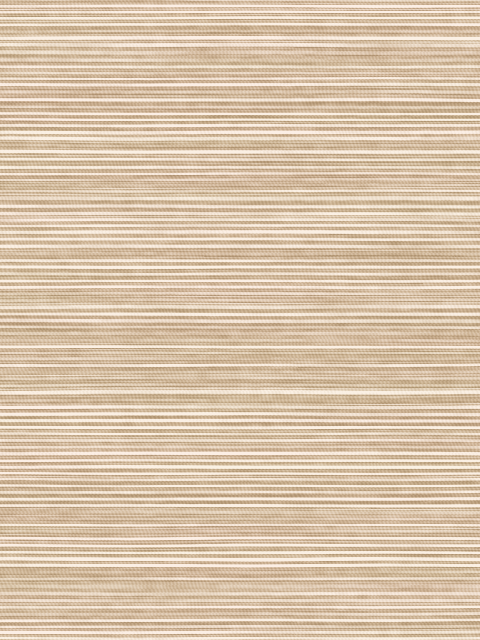
Write a Shadertoy shader that draws this texture.

```glsl
// Woven grasscloth: pale horizontal reeds over a tan, finely ribbed ground.
// Each row draws one broad and one thin reed of random width and tone,
// then stretched noise adds fibre streaks and slanted ticks add the weave.

const float ROWS = 96.0;     // reed rows per canvas height
const float TICKS = 172.0;   // weave ticks per canvas height
const float TAU = 6.2831853;

const vec3 SHADOW_TAN = vec3(0.69, 0.58, 0.445);
const vec3 MID_TAN = vec3(0.81, 0.71, 0.59);
const vec3 PALE_CREAM = vec3(0.985, 0.94, 0.895);

float hash(vec2 p) {
    vec3 q = fract(p.xyx * vec3(0.1031, 0.1030, 0.0973));
    q += dot(q, q.yzx + 33.33);
    return fract((q.x + q.y) * q.z);
}

float noise(vec2 p) {
    vec2 cell = floor(p);
    vec2 f = fract(p);
    f = f * f * (3.0 - 2.0 * f);
    float low = mix(hash(cell), hash(cell + vec2(1, 0)), f.x);
    float high = mix(hash(cell + vec2(0, 1)), hash(cell + vec2(1, 1)), f.x);
    return mix(low, high, f.y);
}

// Soft-edged horizontal bar; all lengths are in rows.
float bar(float y, float centre, float halfWidth, float blur) {
    return 1.0 - smoothstep(halfWidth - blur, halfWidth + blur, abs(y - centre));
}

// Map tone 0..1 from shaded tan to pale cream.
vec3 strawRamp(float tone) {
    vec3 lower = mix(SHADOW_TAN, MID_TAN, clamp(tone / 0.38, 0.0, 1.0));
    return mix(lower, PALE_CREAM, clamp((tone - 0.38) / 0.62, 0.0, 1.0));
}

// Random tone that drifts along the length of one thread.
float fibreFade(float x, float row, float seed) {
    return noise(vec2(x * 8.0 + 40.0 * hash(vec2(row, seed)), row + seed)) - 0.5;
}

// Tone of the tan ground between reeds.
float groundTone(vec2 p, float row) {
    float streak = noise(vec2(p.x * 9.0 + 3.0 * hash(vec2(row, 5.0)), p.y * 230.0));
    return 0.17 + 0.16 * hash(vec2(row, 1.0)) + 0.26 * (streak - 0.5);
}

// Slanted weave ticks, with a new phase on each half row.
float weaveTicks(vec2 p, float y) {
    float thread = floor(y * 2.0);
    float wander = 4.0 * noise(vec2(p.x * 40.0, thread));
    float phase = hash(vec2(thread, 8.0)) + 0.35 * fract(y * 2.0);
    return sin(TAU * (p.x * TICKS + phase) + wander);
}

// Lay the reeds of one row over a tone.
float layReeds(float tone, vec2 p, float row, float v, float blur, float density) {
    float strength = clamp(hash(vec2(row, 2.0)) * 1.35 + density, 0.0, 1.0);
    float broadTone = mix(0.5, 1.03, strength) + 0.26 * fibreFade(p.x, row, 6.0);
    float broadWidth = mix(0.17, 0.27, hash(vec2(row, 3.0)));
    float centre = 0.36 + 0.08 * (hash(vec2(row, 9.0)) - 0.5);
    float broad = bar(v, centre, broadWidth, blur);

    float thinTone = mix(0.4, 0.85, hash(vec2(row, 4.0))) + 0.3 * fibreFade(p.x, row, 7.0);
    float thin = bar(v, 0.84, 0.08, blur) * smoothstep(0.1, 0.6, hash(vec2(row, 7.0)));

    // Narrow shadow beneath the broad reed
    tone -= 0.08 * bar(v, centre - broadWidth - 0.06, 0.07, blur);
    tone = mix(tone, thinTone, thin);
    return mix(tone, broadTone, broad);
}

void mainImage(out vec4 fragColor, in vec2 fragCoord) {
    vec2 p = fragCoord / iResolution.y;

    // Uneven row spacing and a faint bow along the reeds
    float y = p.y * ROWS + 0.55 * noise(vec2(3.0, p.y * 30.0));
    y += 0.2 * (noise(vec2(p.x * 5.0, p.y * 40.0)) - 0.5);
    float row = floor(y);
    float v = fract(y);
    float blur = max(0.08, 0.7 * ROWS / iResolution.y);

    // Mild bands with more or fewer pale reeds, drifting along the width
    float density = 0.3 * (noise(vec2(11.0 + p.x * 1.5, p.y * 20.0)) - 0.5);

    float tone = groundTone(p, row);
    tone = layReeds(tone, p, row, v, blur, density);
    tone += 0.1 * density;

    // Fibre grain and weave, strongest on the ground
    float grain = noise(p * vec2(60.0, 320.0)) - 0.5;
    float relief = mix(1.0, 0.5, smoothstep(0.3, 0.9, tone));
    tone += 0.24 * grain * relief + 0.1 * weaveTicks(p, y) * relief;

    // Slight olive and rose shifts between rows
    float tint = noise(vec2(p.x * 3.0, y * 0.6)) - 0.5;
    vec3 colour = strawRamp(tone) + tint * vec3(0.008, -0.008, 0.008);

    fragColor = vec4(clamp(colour, 0.0, 1.0), 1.0);
}
```
